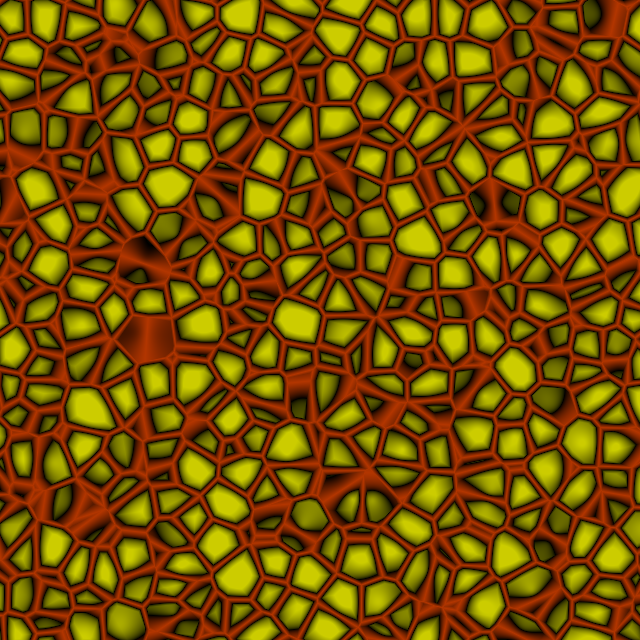
Give the GLSL for this texture, as a WebGL 1 fragment shader.

```glsl
precision highp float;

uniform vec2 u_resolution;

const float CELLS_ACROSS = 18.0;
const float WALL_LIMIT = 0.17;
const vec3 WALL_COLOR = vec3(0.72, 0.216, 0.0);
const vec3 GRAIN_COLOR = vec3(1.28, 1.29, 0.0);

// Sine-free hash: three values in 0..1 per lattice cell
vec3 hash3(vec3 cell) {
  vec3 h = fract(cell * vec3(0.1031, 0.1030, 0.0973));
  h += dot(h, h.yxz + 33.33);
  return fract((h.xxy + h.yxx) * h.zyx);
}

// Distances to the nearest and second nearest scattered 3D points
vec2 nearestTwo(vec3 p) {
  vec3 home = floor(p);
  vec3 local = p - home;
  vec2 nearest = vec2(100.0);
  for (int z = -1; z <= 1; z++) {
    for (int y = -2; y <= 2; y++) {
      for (int x = -2; x <= 2; x++) {
        vec3 offset = vec3(float(x), float(y), float(z));
        vec3 toPoint = offset + hash3(home + offset) - local;
        float d = dot(toPoint, toPoint);
        nearest.y = min(nearest.y, max(nearest.x, d));
        nearest.x = min(nearest.x, d);
      }
    }
  }
  return sqrt(nearest);
}

// Power curve with a linear toe, so it leaves zero smoothly
float softPower(float value, float exponent, float toe) {
  return value * pow(value + toe, exponent - 1.0);
}

// Bright walls and bright grains, both fading to black where they meet
vec3 shade(float gap, float limit) {
  float wall = max(1.0 - gap / limit, 0.0);
  float grain = max(gap - limit, 0.0);
  vec3 wallLight = WALL_COLOR * softPower(wall, 0.6, 0.08);
  vec3 grainLight = GRAIN_COLOR * softPower(grain, 0.45, 0.015);
  return wallLight + min(grainLight, vec3(0.8));
}

void main() {
  vec2 uv = gl_FragCoord.xy / min(u_resolution.x, u_resolution.y);
  // Flat slice through a 3D cell pattern
  vec3 slicePoint = vec3(uv * CELLS_ACROSS + 40.0, 17.5);
  vec2 nearest = nearestTwo(slicePoint);
  gl_FragColor = vec4(shade(nearest.y - nearest.x, WALL_LIMIT), 1.0);
}
```
